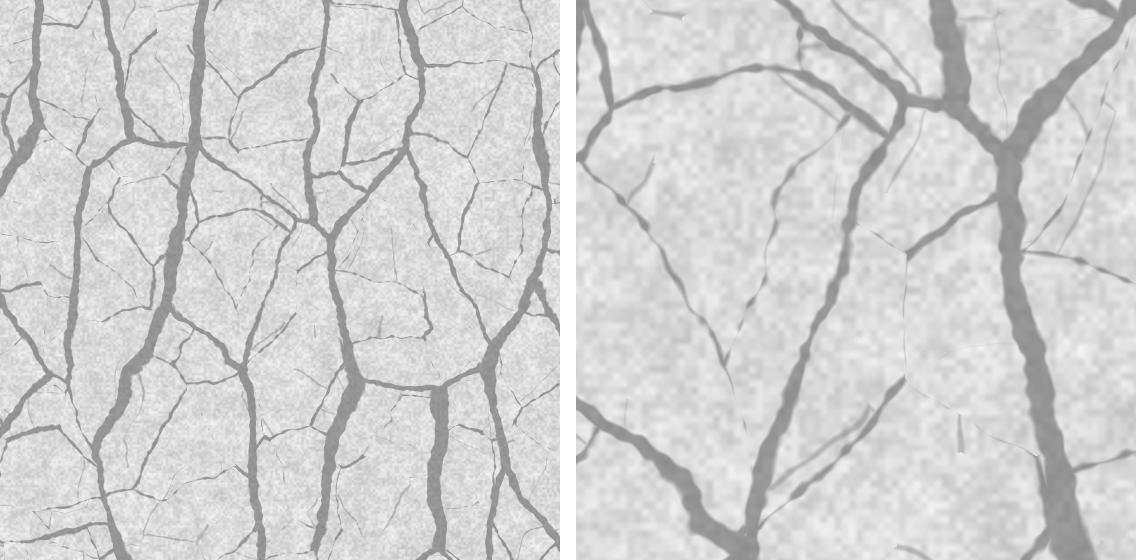
Left: the whole. Right: its middle third, enlarged.
Write a WebGL 2 fragment shader that draws this texture.

```glsl
#version 300 es
precision highp float;
// Dry cracked ground: pale grainy plates parted by grey cracks.
// Three nested Voronoi fractures: each plate seeds its own finer pattern,
// so thin cracks stop at thick ones. Noise bends, tapers and frays them.

#define MAIN_FREQ   vec2(5.2, 2.7)
#define BRANCH_FREQ vec2(7.2, 6.6)
#define HAIR_FREQ   vec2(10.0, 9.0)
#define MAIN_WIDTH   vec2(0.0024, 0.0118)
#define BRANCH_WIDTH vec2(-0.0012, 0.0036)
#define HAIR_WIDTH   vec2(-0.0050, 0.0017)
#define EDGE_SOFT   0.0016
#define FRAY        0.0032
#define GROUND_TONE 0.858
#define CRACK_TONE  0.585
#define GRAIN       0.115

uniform vec2 u_resolution;
out vec4 outColor;

vec2 hash2(vec2 p) {
    vec3 h = fract(p.xyx * vec3(0.1031, 0.1030, 0.0973));
    h += dot(h, h.yzx + 33.33);
    return fract((h.xx + h.yz) * h.zy);
}

// Two independent channels of smooth value noise, each 0 to 1
vec2 noise2(vec2 p) {
    vec2 cell = floor(p);
    vec2 f = fract(p);
    f = f * f * (3.0 - 2.0 * f);
    vec2 low = mix(hash2(cell), hash2(cell + vec2(1, 0)), f.x);
    vec2 high = mix(hash2(cell + vec2(0, 1)), hash2(cell + vec2(1, 1)), f.x);
    return mix(low, high, f.y);
}

vec2 site(vec2 cell) {
    return cell + 0.5 + 0.88 * (hash2(cell) - 0.5);
}

// Signed distance to the nearest crack, in canvas units; plate gets the cell.
// widths: half width of the weakest and strongest crack, below 0 is closed.
// upright: how strongly wide cracks are limited to vertical directions.
float fracture(vec2 p, vec2 freq, vec2 seed, vec2 widths, float upright, out vec2 plate) {
    vec2 q = p * freq + seed;
    vec2 base = floor(q);
    float nearest = 1e3;
    for (int j = -1; j <= 1; j++)
    for (int i = -1; i <= 1; i++) {
        vec2 cell = base + vec2(i, j);
        vec2 d = site(cell) - q;
        if (dot(d, d) < nearest) {
            nearest = dot(d, d);
            plate = cell;
        }
    }

    float taper = (noise2(p * 8.0 + seed).x - 0.5) * 0.55 * widths.y;
    vec2 a = site(plate) - q;
    float gap = 1.0;
    for (int j = -2; j <= 2; j++)
    for (int i = -2; i <= 2; i++) {
        if (i == 0 && j == 0) continue;
        vec2 cell = plate + vec2(i, j);
        vec2 b = site(cell) - q;
        vec2 normal = (b - a) * freq;
        float scale = length(normal);
        float border = dot(0.5 * (a + b), b - a) / scale;
        float across = normal.x / scale;
        float strength = hash2(plate + cell + 17.0).x * mix(1.0, across * across, upright);
        gap = min(gap, border - mix(widths.x, widths.y, strength) - taper);
    }
    return gap;
}

float coverage(float gap) {
    float soft = max(EDGE_SOFT, 0.7 / u_resolution.y);
    return 1.0 - smoothstep(-soft, soft, gap);
}

void main() {
    vec2 uv = gl_FragCoord.xy / u_resolution.y;

    // Bend the cracks at several scales
    vec2 p = uv + 0.045 * (noise2(uv * 5.0) - 0.5)
                + 0.017 * (noise2(uv * 18.0 + 40.0) - 0.5)
                + 0.006 * (noise2(uv * 60.0 + 90.0) - 0.5);

    // Nested fractures, each seeded by the plate that holds it
    vec2 slab, chunk, flake;
    float mainGap = fracture(p, MAIN_FREQ, vec2(31.0, 57.0), MAIN_WIDTH, 0.9, slab);
    float branchGap = fracture(p, BRANCH_FREQ, 300.0 * hash2(slab), BRANCH_WIDTH, 0.0, chunk);
    float hairGap = fracture(p, HAIR_FREQ, 300.0 * hash2(chunk + 7.0), HAIR_WIDTH, 0.0, flake);

    float fray = FRAY * (noise2(uv * 150.0).x - 0.5);
    float crack = coverage(min(mainGap, branchGap) + fray);
    crack = max(crack, 0.6 * coverage(hairGap + 0.4 * fray));

    // Grain of the ground, fine to coarse
    float fine = noise2(uv * 235.0).y - 0.5;
    float medium = noise2(uv * 85.0 + 13.0).x - 0.5;
    float coarse = noise2(uv * 26.0 + 71.0).y - 0.5;
    float ground = GROUND_TONE + GRAIN * (fine + 0.6 * medium + 0.4 * coarse);
    float floorTone = CRACK_TONE + 0.5 * GRAIN * (fine + 0.4 * medium);

    outColor = vec4(vec3(mix(ground, floorTone, crack)), 1.0);
}
```
